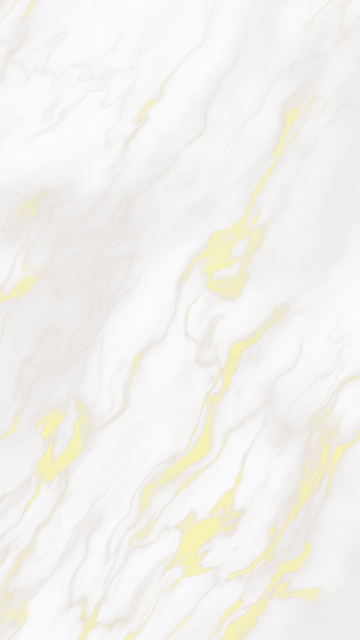
Reproduce this texture procedurally as a Shadertoy shader.

```glsl
// White marble with soft grey veins and broken gold seams running up to the right.
#define VEIN_ANGLE 0.96
#define VEIN_LAYERS 4
#define VEIN_FREQ vec2(1.25, 5.0)
#define GOLD_WIDTH 0.034
#define HALO_WIDTH 0.034
#define GRAIN 0.008
#define WHITE vec3(0.982, 0.982, 0.983)
#define MIST vec3(0.940, 0.934, 0.930)
#define VEIN_GREY vec3(0.893, 0.875, 0.862)
#define PEACH vec3(0.920, 0.882, 0.815)
#define GOLD vec3(0.972, 0.955, 0.680)

float hash(vec2 p) {
    vec3 q = fract(vec3(p.xyx) * 0.1031);
    q += dot(q, q.yzx + 33.33);
    return fract((q.x + q.y) * q.z);
}

float noise(vec2 p) {
    vec2 cell = floor(p), f = fract(p);
    f = f * f * f * (f * (f * 6.0 - 15.0) + 10.0);
    return mix(mix(hash(cell), hash(cell + vec2(1, 0)), f.x),
               mix(hash(cell + vec2(0, 1)), hash(cell + vec2(1, 1)), f.x), f.y);
}

float fbm(vec2 p) {
    float sum = 0.0, amp = 1.0, total = 0.0;
    for (int i = 0; i < 5; i++) {
        sum += amp * noise(p);
        total += amp;
        amp *= 0.48;
        p = p * 2.03 + vec2(19.7, 7.3);
    }
    return sum / total;
}

// Coordinates along (x) and across (y) the veins, bent by noise.
vec2 strata(vec2 p) {
    vec2 dir = vec2(cos(VEIN_ANGLE), sin(VEIN_ANGLE));
    vec2 s = vec2(dot(p, dir), dot(p, vec2(dir.y, -dir.x)));
    vec2 bend = vec2(fbm(p * 3.5 + 40.0), fbm(p * 3.5 + 80.0)) - 0.5;
    vec2 crinkle = vec2(noise(p * 30.0 + 5.0), noise(p * 30.0 + 60.0)) - 0.5;
    return s + 0.10 * bend + 0.010 * crinkle;
}

// Distance in noise value from the middle contour.
float contour(vec2 p) {
    return abs(fbm(p) - 0.5);
}

void mainImage(out vec4 fragColor, in vec2 fragCoord) {
    vec2 p = fragCoord / iResolution.y;
    vec2 s = strata(p);
    float streak = fbm(s * vec2(16.0, 55.0)) - 0.5;
    float smoke = fbm(s * vec2(7.0, 18.0) + 200.0) - 0.5;

    // Cloudy body
    float cloud = fbm(s * vec2(2.2, 4.0) + 13.0) + 0.25 * smoke + 0.08 * streak;
    vec3 col = mix(WHITE, MIST, smoothstep(0.46, 0.72, cloud));

    // Richer gold towards the lower right
    float rich = fbm(s * vec2(4.0, 7.0) + 50.0) + 0.35 * (p.x - 0.28) - 0.12 * (p.y - 0.5);
    float patches = smoothstep(0.40, 0.58, rich + 0.25 * streak);

    // Branching veins: smoky grey halo, broken gold core
    float halo = 0.0, gold = 0.0, core = 0.0;
    for (int i = 0; i < VEIN_LAYERS; i++) {
        float k = float(i);
        vec2 q = s * VEIN_FREQ * (1.0 + 0.5 * k) + 17.3 * k + 4.0;
        float d = contour(q);
        float present = smoothstep(0.38, 0.66, noise(s * vec2(2.4, 4.0) + 31.0 * k + 9.0));
        float width = GOLD_WIDTH * mix(0.3, 1.2, noise(q * 2.0 + 70.0));
        float rough = d + 0.10 * streak;
        halo = max(halo, present * exp(-max(d + 0.05 * smoke, 0.0) / HALO_WIDTH));
        gold = max(gold, present * patches * (1.0 - smoothstep(0.2 * width, width, rough)));
        core = max(core, present * patches * (1.0 - smoothstep(0.0, 0.7 * width, rough)));
    }

    // One broad streaky seam, tapering at both ends
    float sway = 0.08 * (fbm(s * vec2(4.0, 9.0) + 90.0) - 0.5);
    float seam = abs(s.y - 0.06 + sway) + 0.035 * streak;
    float taper = 1.0 - smoothstep(0.12, 0.36, abs(s.x - 0.48));
    float seamWidth = 0.003 + 0.013 * taper * mix(0.3, 1.2, noise(s * vec2(9.0, 14.0)));
    float seamGold = (1.0 - smoothstep(0.3 * seamWidth, seamWidth, seam)) * taper;
    halo = max(halo, 0.9 * taper * exp(-max(seam, 0.0) / 0.020));
    gold = max(gold, seamGold);
    core = max(core, taper * (1.0 - smoothstep(0.0, 0.9 * seamWidth, seam)));

    // Thin grey hairs and dashes
    float hair = exp(-contour(s * vec2(4.5, 17.0) + 23.0) / 0.018);
    hair *= smoothstep(0.46, 0.72, noise(s * vec2(5.0, 8.0) + 120.0));

    col = mix(col, VEIN_GREY, clamp(0.78 * halo * (0.9 + 1.2 * smoke), 0.0, 1.0));
    col = mix(col, VEIN_GREY, 0.40 * hair);

    // Peach rims turning to yellow cores
    float glint = fbm(s * vec2(9.0, 22.0) + 150.0);
    float yellow = smoothstep(0.45, 0.95, 0.55 * core + 0.7 * glint);
    col = mix(col, mix(PEACH, GOLD, yellow), 0.85 * gold);

    // Stone grain
    col += GRAIN * (noise(p * 330.0) - 0.5);
    fragColor = vec4(clamp(col, 0.0, 1.0), 1.0);
}
```
